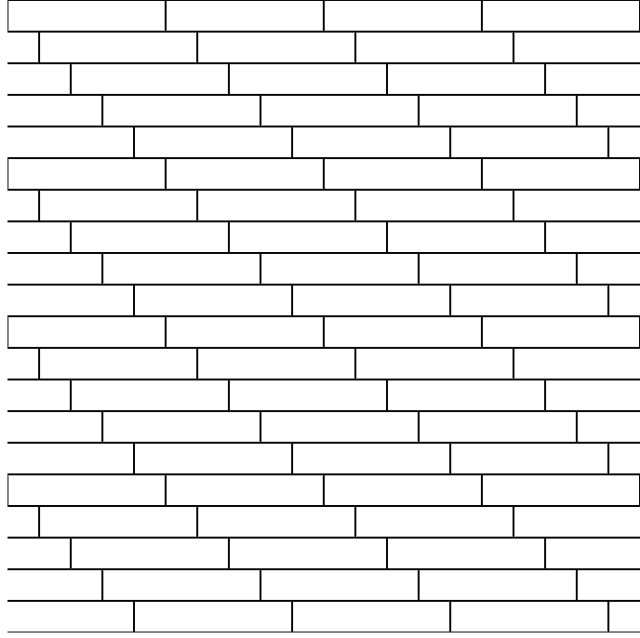
This pattern is drawn by a Shadertoy shader. Its source:

```glsl
// Running-bond planks: thin black outlines on white, each course shifted by a fifth of a plank.

const float ROWS = 20.0;           // courses down the panel
const float PLANK_ASPECT = 5.0;    // plank length in course heights
const float SHIFT = 1.0;           // sideways step per course, in course heights
const float PANEL_SIZE = 0.98828;  // panel side, in canvas widths
const float LINE_WIDTH = 0.0030;   // in canvas widths
const vec3 PAPER = vec3(1.0);
const vec3 INK = vec3(0.01);

// Distance to the nearest multiple of period
float gridDistance(float x, float period) {
    return abs(x - period * round(x / period));
}

// Box-filtered coverage of a shape from its signed distance
float coverage(float signedDist, float pixel) {
    return clamp(0.5 - signedDist / pixel, 0.0, 1.0);
}

// Distance to the joints between planks, in course heights
float jointDistance(vec2 p, float aspect, float shift) {
    float row = floor(p.y);
    float bed = gridDistance(p.y, 1.0);
    float butt = gridDistance(p.x - row * shift, aspect);
    return min(bed, butt);
}

// Coverage of an axis-aligned square with its corner at the origin
float squareMask(vec2 p, float side, float pixel) {
    vec2 edge = abs(p - 0.5 * side) - 0.5 * side;
    return coverage(edge.x, pixel) * coverage(edge.y, pixel);
}

void mainImage(out vec4 fragColor, in vec2 fragCoord) {
    // Panel sits against the top and right edges; y runs downward
    float course = PANEL_SIZE / ROWS;
    vec2 fromTopLeft = vec2(fragCoord.x, iResolution.y - fragCoord.y) / iResolution.x;
    vec2 p = (fromTopLeft - vec2(1.0 - PANEL_SIZE, 0.0)) / course;
    float pixel = 1.0 / (iResolution.x * course);

    // Joints, cut off at the panel border
    float halfLine = 0.5 * LINE_WIDTH / course;
    float ink = coverage(jointDistance(p, PLANK_ASPECT, SHIFT) - halfLine, pixel);
    ink *= squareMask(p, ROWS, pixel);

    fragColor = vec4(mix(PAPER, INK, ink), 1.0);
}
```
